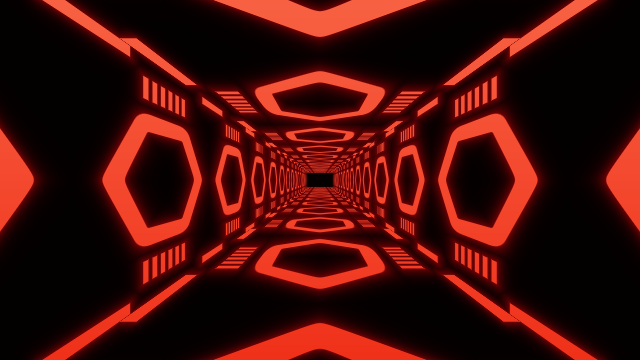
This background is drawn by a Shadertoy shader. Its source:

```glsl
// Endless dark corridor lined with glowing red hexagon rings, combs and strips.

#define DEPTH 0.559        // panel length as seen on the side walls
#define CEILING_RATIO 2.0  // stretch of floor and ceiling panels
#define PANEL_SHIFT 0.314  // offset of the panel centres along the hall
#define HEX_OUTER 0.384
#define HEX_INNER 0.281
#define BAR_PITCH 0.0633
#define GLOW_SIZE 0.018
#define GLOW_POWER 0.43
#define HALL_END 0.036
#define LAMP_TOP vec3(0.97, 0.38, 0.26)
#define LAMP_BOTTOM vec3(0.94, 0.19, 0.10)
#define GLOW_COLOR vec3(1.0, 0.015, 0.04)

float smoothMax(float a, float b, float k) {
    float h = max(k - abs(a - b), 0.0) / k;
    return max(a, b) + 0.25 * h * h * k;
}

float boxDistance(vec2 d) {
    return length(max(d, 0.0)) + min(max(d.x, d.y), 0.0);
}

// Repeats around zero with period one
float centered(float x) {
    return fract(x + 0.5) - 0.5;
}

// Hexagon on a wall; "size" turns wall units into screen units
float hexagon(vec2 q, float apothem, float rounding, vec2 size) {
    q = vec2(abs(q.x), sqrt(q.y * q.y + 4e-4));
    vec2 slant = vec2(0.961, 0.5);
    float flank = (q.y - apothem) * size.y;
    float tip = (dot(q, slant) - apothem) / length(slant / size);
    return smoothMax(flank, tip, rounding * size.y);
}

// Screen distance to the lamps of a pair of opposite walls
float wallLamps(float across, float along, float stretch) {
    float r = max(across * stretch, 1e-4);
    float u = DEPTH / r - PANEL_SHIFT;
    float v = along / r;
    vec2 size = vec2(r * r / (DEPTH * stretch), r);
    vec2 q = vec2(centered(u), v);

    // Hexagon ring
    float ring = max(hexagon(q, HEX_OUTER, 0.06, size),
                    -hexagon(q, HEX_INNER, 0.01, size));

    // Comb of six bars beside the ring
    float bar = abs(fract(q.x / BAR_PITCH) - 0.5) * BAR_PITCH - 0.0175;
    bar = max(bar, abs(q.x) - 0.1757);
    float comb = boxDistance(vec2(bar, abs(v - 0.527) - 0.063) * size);

    // Strip along the corner of the hall
    float stripU = abs(centered(u + 0.429)) - 0.175;
    float strip = boxDistance(vec2(stripU, abs(v - 0.677) - 0.029) * size);

    return min(ring, min(comb, strip));
}

void mainImage(out vec4 fragColor, in vec2 fragCoord) {
    float pixel = 1.0 / iResolution.y;
    vec2 p = abs(fragCoord - 0.5 * iResolution.xy) * pixel;

    // Side walls, then floor and ceiling
    float d = min(wallLamps(p.x, p.y, 1.0),
                  wallLamps(p.y, p.x, CEILING_RATIO));

    // Lamps and their halo
    vec3 lamp = mix(LAMP_BOTTOM, LAMP_TOP, fragCoord.y * pixel);
    float halo = GLOW_POWER * exp(-max(d, 0.0) / GLOW_SIZE);
    vec3 color = vec3(0.012, 0.0, 0.0) + GLOW_COLOR * halo;
    color = mix(color, lamp, clamp(0.5 - d / pixel, 0.0, 1.0));

    // Dark far end
    float end = max(p.x, 1.9 * p.y);
    color = mix(vec3(0.025, 0.0, 0.0), color,
                smoothstep(HALL_END - 0.003, HALL_END + 0.006, end));

    fragColor = vec4(color, 1.0);
}
```
